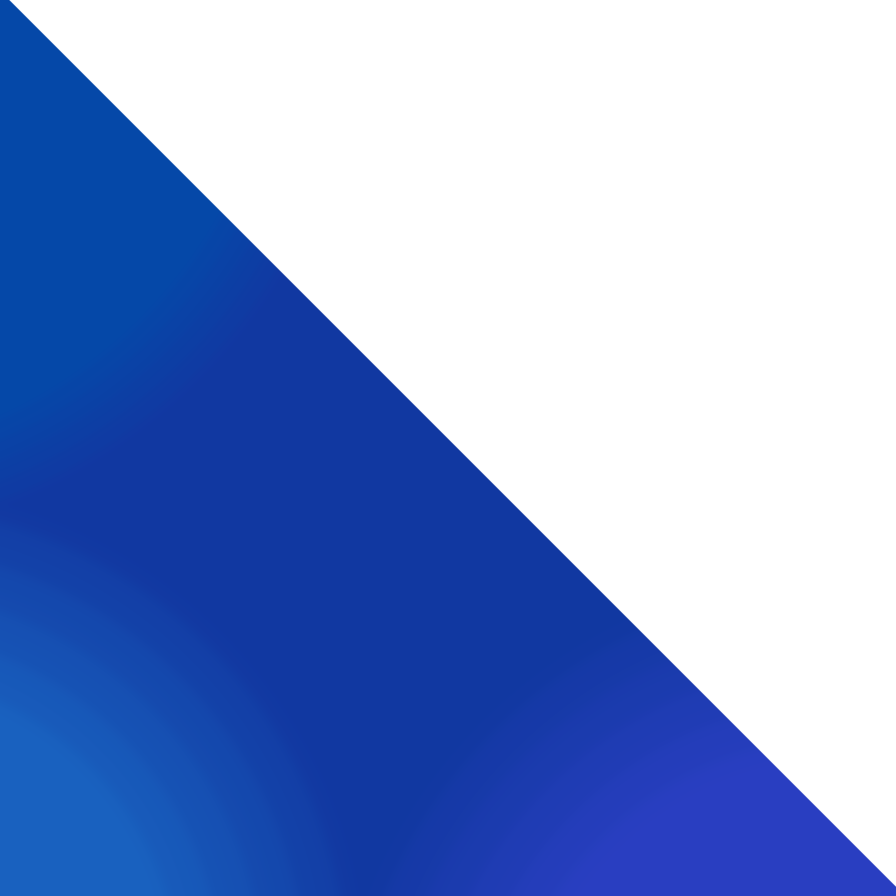
A WebGL 1 fragment shader for this background:

```glsl
precision highp float;
// Deep blue diagonal half with three soft, faintly banded corner glows on white.

uniform vec2 u_resolution;

#define DIAGONAL_SUM 1.0104
#define BAND_COUNT 5.0
#define BAND_STRENGTH 0.5
#define BASE_BLUE vec3(0.068, 0.220, 0.633)
#define AZURE vec3(0.020, 0.282, 0.660)
#define SKY vec3(0.098, 0.382, 0.750)
#define VIOLET vec3(0.160, 0.245, 0.755)

// Blends a ramp with softly rounded steps.
float softBands(float ramp) {
    float level = ramp * BAND_COUNT;
    float stepped = floor(level) + smoothstep(0.3, 0.7, fract(level));
    return mix(ramp, stepped / BAND_COUNT, BAND_STRENGTH);
}

// Full strength inside the inner radius, fading to zero at the outer one.
float glow(vec2 p, vec2 center, float inner, float outer) {
    float ramp = (outer - length(p - center)) / (outer - inner);
    return softBands(clamp(ramp, 0.0, 1.0));
}

void main() {
    float side = min(u_resolution.x, u_resolution.y);
    vec2 p = gl_FragCoord.xy / u_resolution;

    // Corner glows
    vec3 color = BASE_BLUE;
    color = mix(color, AZURE, glow(p, vec2(-0.220, 1.020), 0.525, 0.630));
    color = mix(color, SKY, glow(p, vec2(-0.148, -0.099), 0.325, 0.560));
    color = mix(color, VIOLET, glow(p, vec2(0.947, -0.214), 0.370, 0.580));

    // White upper half with a smoothed diagonal edge
    float edgeDistance = (p.x + p.y - DIAGONAL_SUM) * 0.70711;
    float edgeWidth = 0.75 / side;
    float white = smoothstep(-edgeWidth, edgeWidth, edgeDistance);
    gl_FragColor = vec4(mix(color, vec3(1.0), white), 1.0);
}
```
